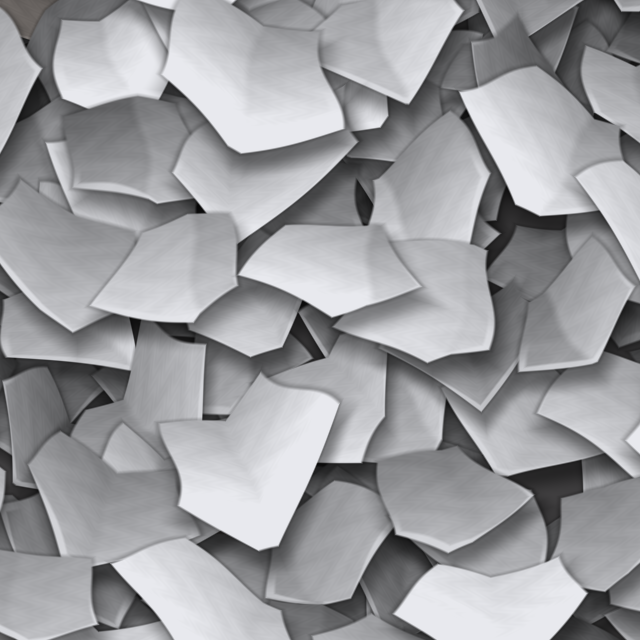
Write a Shadertoy shader that draws this texture.

```glsl
float hash(vec2 p, float k) {
    return fract(sin(dot(p, vec2(127.1, 311.7)) + k * 74.7) * 4375.85);
}

mat2 turn(float a) {
    return mat2(cos(a), sin(a), -sin(a), cos(a));
}

// Position on the sheet after bending it about a vertical crease
vec2 bend(vec2 p, vec2 id, float crease, float fold) {
    vec2 q = vec2(p.x, p.y * 1.5);
    q.y -= fold * (abs(q.x - crease) - 0.22);
    return q + 0.035 * sin(q.yx * 6.0 + 6.28 * hash(id, 3.0));
}

// Distance to an uneven five-sided sheet
float sheet(vec2 q, vec2 id) {
    float d = -1.0;
    for (int i = 0; i < 5; i++) {
        float k = float(i);
        float a = 1.2566 * (k + 0.45 * (hash(id, k + 10.0) - 0.5)) + 0.3;
        d = max(d, dot(q, vec2(cos(a), sin(a))) - 0.33 - 0.27 * hash(id, k + 20.0));
    }
    return d;
}

// Lay one folded sheet and its shadow over the colour below
vec3 laySheet(vec3 below, vec2 p, vec2 id, float depth, float blur) {
    float crease = 0.5 * (hash(id, 1.0) - 0.5);
    float fold = mix(-0.35, 0.95, hash(id, 2.0));
    mat2 spin = turn((hash(id, 4.0) - 0.5) * mix(2.8, 1.1, depth));
    vec2 q = bend(spin * p, id, crease, fold);
    float d = sheet(q, id);

    // Soft shade below, and a tight dark line at the contact
    vec2 shifted = bend(spin * (p + vec2(-0.03, 0.1)), id, crease, fold);
    below *= mix(0.58, 1.0, smoothstep(-0.1, 0.14, sheet(shifted, id)));
    below *= mix(0.8, 1.0, smoothstep(0.0, 0.04, d));

    // Facets, light rolling down the sheet, and faint fibre mottling
    float side = smoothstep(-0.035, 0.035, q.x - crease) - 0.5;
    float tone = mix(0.32, 0.79, depth) + 0.28 * (hash(id, 5.0) - 0.5);
    tone += side * 0.24 * (hash(id, 6.0) - 0.5);
    tone -= q.y * mix(0.1, 0.38, depth * hash(id, 7.0) + 0.25 * depth);
    tone += 0.14 * side * (q.x - crease);
    tone += 0.012 * sin(q.x * 17.0 + 3.0 * sin(q.y * 13.0));
    tone += 0.006 * sin(q.x * 71.0 + 4.0 * sin(q.y * 47.0));

    // Curled lower lip of uneven width
    float lip = 0.025 + 0.025 * sin(q.x * 7.0 + 6.28 * hash(id, 8.0));
    float rim = smoothstep(-lip - 0.025, -lip + 0.005, d) * smoothstep(0.1, -0.2, q.y);
    tone = mix(tone, max(tone, 0.9), rim * mix(0.12, 0.75, depth));
    tone = clamp(tone, 0.2, 0.92);

    float warm = step(0.8, hash(id, 9.0)) * (1.0 - smoothstep(0.5, 0.75, tone));
    vec3 tint = mix(vec3(0.99, 0.995, 1.015), vec3(1.04, 0.99, 0.96), warm);
    return mix(below, tone * tint, smoothstep(blur, -blur, d));
}

void mainImage(out vec4 fragColor, in vec2 fragCoord) {
    vec2 uv = fragCoord / iResolution.y;

    // Dim hollow behind the heap
    float hollow = 0.26 + 0.04 * sin(uv.x * 9.0 + 2.0 * sin(uv.y * 7.0));
    vec3 color = hollow * vec3(1.01, 0.99, 1.01);

    // Sheets from back to front, each row over the one above
    for (int layer = 0; layer < 7; layer++) {
        float depth = float(layer) / 6.0;
        float scale = mix(4.6, 3.9, depth);
        vec2 g = uv * scale + vec2(3.37, 5.71) * float(layer);
        vec2 cell = floor(g);
        float blur = max(0.012, scale / iResolution.y);
        for (int y = 1; y >= -1; y--) {
            for (int x = -1; x <= 1; x++) {
                vec2 corner = cell + vec2(x, y);
                vec2 id = corner + 37.0 * float(layer);
                if (hash(id, 0.0) > mix(0.9, 0.55, depth)) continue;
                vec2 jitter = vec2(hash(id, 30.0), hash(id, 31.0)) - 0.5;
                vec2 p = g - corner - 0.5 - 0.5 * jitter;
                color = laySheet(color, p, id, depth, blur);
            }
        }
    }
    fragColor = vec4(color, 1.0);
}
```
